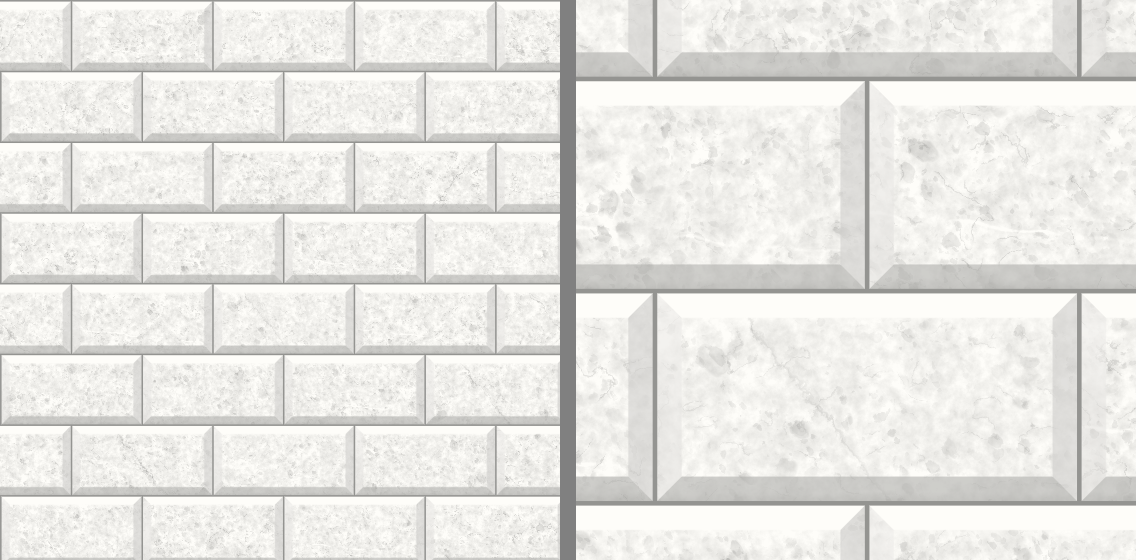
Left, the full canvas; right, a detail of the centre.
This texture is drawn by a WebGL 1 fragment shader. Its source:

```glsl
precision highp float;
uniform vec2 u_resolution;

#define ROWS 7.918
#define ORIGIN 0.0115
#define BEVEL 0.126
#define JOINT 0.0108
#define WHITE vec3(0.996, 0.992, 0.976)
#define STONE_GREY vec3(0.70, 0.697, 0.685)
#define LEFT_BEVEL vec3(0.92, 0.915, 0.903)
#define RIGHT_BEVEL vec3(0.86, 0.856, 0.845)
#define BOTTOM_BEVEL vec3(0.785, 0.783, 0.77)
#define JOINT_COLOR vec3(0.58, 0.58, 0.57)

vec2 hash2(vec2 p) {
  vec3 a = fract(p.xyx * vec3(0.1031, 0.1030, 0.0973));
  a += dot(a, a.yzx + 33.33);
  return fract((a.xx + a.yz) * a.zy);
}

float corner(vec2 cell, vec2 offset) {
  float angle = 6.2832 * hash2(cell).x;
  return dot(vec2(cos(angle), sin(angle)), offset);
}

float gradientNoise(vec2 p) {
  vec2 i = floor(p), f = fract(p), e = vec2(1.0, 0.0);
  vec2 u = f * f * f * (f * (f * 6.0 - 15.0) + 10.0);
  float low = mix(corner(i, f), corner(i + e.xy, f - e.xy), u.x);
  float high = mix(corner(i + e.yx, f - e.yx), corner(i + e.xx, f - e.xx), u.x);
  return mix(low, high, u.y);
}

float fbm(vec2 p) {
  float sum = 0.0, amplitude = 0.7;
  for (int i = 0; i < 5; i++) {
    sum += amplitude * gradientNoise(p);
    p = mat2(1.6, 1.2, -1.2, 1.6) * p + 17.3;
    amplitude *= 0.6;
  }
  return sum;
}

// Scattered stone fragments of random size and darkness
float pebbles(vec2 p, float share) {
  vec2 i = floor(p), f = fract(p);
  float grey = 0.0;
  for (int y = -1; y <= 1; y++) {
    for (int x = -1; x <= 1; x++) {
      vec2 c = vec2(float(x), float(y));
      vec2 kind = hash2(i + c + 57.0);
      float radius = mix(0.18, 0.56, kind.x * kind.x);
      float d = length(f - c - hash2(i + c));
      float inside = 1.0 - smoothstep(radius - 0.12, radius, d);
      grey = max(grey, inside * step(kind.y, share) * (0.4 + 0.6 * fract(kind.x * 7.0)));
    }
  }
  return grey;
}

float hairline(float d, float width) {
  return 1.0 - smoothstep(0.0, width, abs(d));
}

// Amount of grey in the marble of one tile
float marble(vec2 q, vec2 cell) {
  vec2 seed = hash2(cell + 11.0) * 50.0;
  vec2 style = hash2(cell + 83.0), extra = hash2(cell + 131.0);
  vec2 p = q + seed;
  vec2 warp = vec2(gradientNoise(p * 5.0), gradientNoise(p * 5.0 + 31.0));
  float cloud = fbm(p * 4.2 + 0.5 * warp);
  float fine = fbm(p * 14.0 + 9.0);
  float patches = smoothstep(-0.25, 0.25, gradientNoise(p * 3.5 + 23.0));

  float grey = 0.14 + mix(0.22, 0.34, style.x) * cloud + 0.3 * fine;
  vec2 ragged = p + 0.05 * warp + 0.03 * fine;
  float share = mix(0.25, 0.65, style.y);
  grey += 0.32 * pebbles(ragged * 7.0, share * 0.5) * patches;
  grey += 0.3 * pebbles(ragged * 14.0 + 5.0, share * 0.8) * (0.3 + 0.7 * patches);
  grey += 0.22 * pebbles(ragged * 26.0 + 15.0, share) * (0.3 + 0.7 * patches);

  // Short broken cracks, a slanted vein in a few tiles, faint pale threads
  float broken = smoothstep(0.0, 0.25, gradientNoise(p * 6.0 + 71.0) + 0.3 * fine);
  float crack = hairline(gradientNoise(p * vec2(5.0, 7.0) + warp) + 0.25 * fine, 0.045);
  grey += crack * broken * mix(0.12, 0.42, extra.x);
  float slope = extra.x < 0.5 ? -0.8 : 0.8;
  float vein = q.x - mix(0.5, 1.5, extra.x) + slope * (q.y - 0.5) + 0.09 * warp.x + 0.06 * fine;
  grey += 0.34 * hairline(vein, 0.018) * step(0.8, extra.y) * (0.5 + 0.5 * patches);
  float thread = q.y - 0.74 - 0.1 * (q.x - 1.0) + 0.04 * warp.y;
  grey -= 0.18 * hairline(thread, 0.013) * step(extra.y, 0.25) * patches;
  return clamp(grey, 0.0, 0.9);
}

void main() {
  // Running bond: one unit is a row height, tiles are two units wide
  vec2 uv = gl_FragCoord.xy / u_resolution;
  vec2 p = vec2(uv.x, 1.0 - uv.y) * ROWS - ORIGIN;
  float pixel = ROWS / min(u_resolution.x, u_resolution.y);
  float row = floor(p.y);
  p.x += 1.0 - mod(row, 2.0);
  vec2 cell = vec2(floor(p.x * 0.5), row) + 3.0;
  vec2 q = vec2(mod(p.x, 2.0), fract(p.y));

  float sideGap = min(q.x, 2.0 - q.x), levelGap = min(q.y, 1.0 - q.y);
  float edge = min(sideGap, levelGap);
  float grey = marble(q, cell);

  // Bevels lit from the top left, mitred at the corners
  vec3 leftSide = LEFT_BEVEL + 0.04 * (0.5 - q.y);
  vec3 side = mix(leftSide, RIGHT_BEVEL, step(1.0, q.x));
  float lower = step(0.5, q.y);
  vec3 level = mix(WHITE, BOTTOM_BEVEL, lower);
  float mitre = smoothstep(-pixel, pixel, sideGap - levelGap);
  vec3 bevel = mix(side, level, mitre);
  bevel -= 0.12 * (grey - 0.2) * (1.0 - mitre * (1.0 - lower));
  bevel -= 0.04 * (1.0 - smoothstep(0.0, 0.06, edge)) * mitre * lower;

  // Polished face, paler just below its top edge
  grey *= mix(0.65, 1.0, smoothstep(BEVEL, BEVEL + 0.05, q.y));
  vec3 face = mix(WHITE, STONE_GREY, grey);
  vec3 color = mix(bevel, face, smoothstep(-pixel, pixel, edge - BEVEL));

  float joint = clamp((JOINT - edge) / pixel + 0.5, 0.0, 1.0);
  gl_FragColor = vec4(mix(color, JOINT_COLOR, joint), 1.0);
}
```
